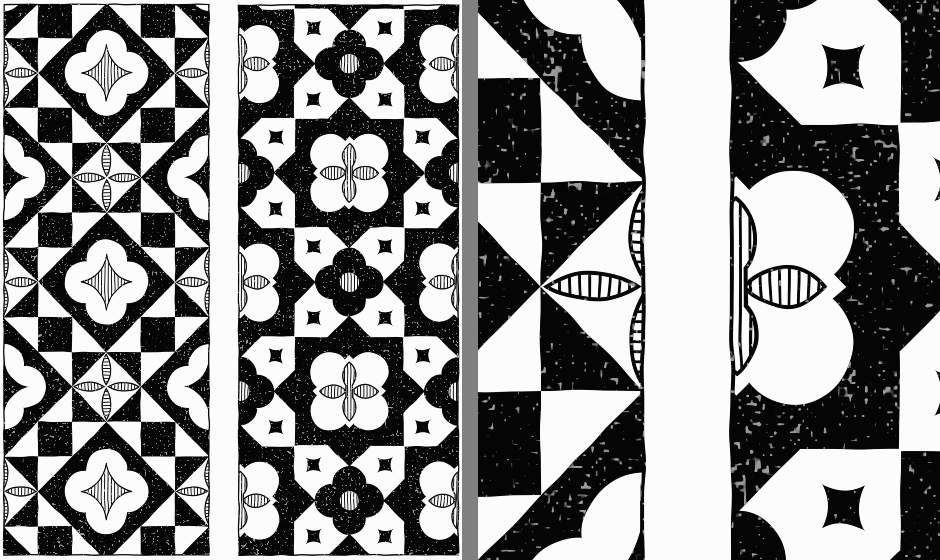
Left: the whole. Right: its middle third, enlarged.
Reproduce this pattern procedurally as a WebGL 2 fragment shader.

```glsl
#version 300 es
precision highp float;
// Two tall block-printed tile panels: diamonds with pinwheels, and flowers with rosettes.
uniform vec2 u_resolution;
out vec4 fragColor;

const float SHEET = 768.0; // design units in the canvas height
const vec3 INK = vec3(0.02), PAPER = vec3(0.99);

float hash(vec2 p) {
  vec3 h = fract(p.xyx * 0.1031);
  h += dot(h, h.yzx + 33.33);
  return fract((h.x + h.y) * h.z);
}

float noise(vec2 p) {
  vec2 i = floor(p), f = fract(p);
  f = f * f * (3.0 - 2.0 * f);
  return mix(mix(hash(i), hash(i + vec2(1, 0)), f.x),
             mix(hash(i + vec2(0, 1)), hash(i + 1.0), f.x), f.y);
}

float fill(float d, float soft) { return 1.0 - smoothstep(-soft, soft, d); }

float box(vec2 p, vec2 halfSize) {
  vec2 d = abs(p) - halfSize;
  return max(d.x, d.y);
}

float diamond(vec2 p, float r) { return (abs(p.x) + abs(p.y) - r) * 0.7071; }

// Pointed leaf lying along x
float leaf(vec2 p, float halfLength, float halfWidth) {
  float r = (halfLength * halfLength + halfWidth * halfWidth) / (2.0 * halfWidth);
  return length(vec2(p.x, abs(p.y) + r - halfWidth)) - r;
}

// Four-pointed star with hollow sides
float hollowStar(vec2 p, float r) {
  float c = r * 1.21;
  float curve = length(vec2(c - r, c)) - length(abs(p) - c);
  return max(curve, diamond(p, r));
}

// Folds the four arms of a cross onto the x axis
vec2 foldArms(vec2 p) {
  p = abs(p);
  return vec2(max(p.x, p.y), min(p.x, p.y));
}

vec2 repeat(vec2 p, float period) { return p - period * round(p / period); }

// Offset from the closest centre of a staggered lattice
vec2 staggered(vec2 p, float period) {
  vec2 a = repeat(p, period), b = repeat(p + 0.5 * period, period);
  return diamond(a, 0.0) < diamond(b, 0.0) ? a : b;
}

// Ink of an outlined shape ruled with parallel lines
float hatched(float d, float along, float spacing, float soft) {
  float rule = abs(fract(along / spacing) - 0.5) * spacing - 0.65;
  return max(fill(abs(d) - 0.9, soft), fill(d, soft) * fill(rule, soft));
}

// Both patterns return lightness: 0 is ink, 1 is paper
float diamondPattern(vec2 p, float period, float soft) {
  float u = period / 6.0;
  vec2 a = staggered(p, period);
  vec2 b = staggered(p + vec2(0.5 * period, 0.0), period);
  float ink = fill(diamond(a, 2.0 * u), soft);
  ink = max(ink, fill(box(repeat(p - 1.5 * u, 3.0 * u), vec2(0.5 * u)), soft));
  ink = max(ink, fill(box(b, vec2(u)), soft));
  // Pinwheel with four ruled leaves
  ink *= 1.0 - fill(diamond(b, u), soft);
  vec2 arm = foldArms(b);
  ink = max(ink, hatched(leaf(arm - vec2(24, 0), 21.0, 6.0), arm.x, 4.6, soft));
  // Quatrefoil, its star ruled in the middle column and solid at the sides
  vec2 lobe = foldArms(a);
  float quatrefoil = min(length(lobe - vec2(30, 0)) - 28.5, lobe.x - 26.0);
  ink *= 1.0 - fill(quatrefoil, soft);
  float star = hollowStar(a * vec2(1.1, 1.0), 38.0);
  float starInk = abs(p.x) > 2.0 * u ? fill(star, soft) : hatched(star, a.x, 4.6, soft);
  return 1.0 - max(ink, starInk);
}

float flowerPattern(vec2 p, float period, float soft) {
  vec2 a = staggered(p, period);
  vec2 b = staggered(p + vec2(0.5 * period, 0.0), period);
  vec2 arm = foldArms(a), spoke = foldArms(b);
  // Notched square with corner studs
  float light = fill(max(box(a, vec2(period * 0.252)), (arm.x - arm.y - 46.0) * 0.7071), soft);
  vec2 stud = foldArms(abs(a) - 49.0);
  light *= 1.0 - fill(stud.x - 7.5 - 0.025 * stud.y * stud.y, soft);
  // Dark flower with a ruled heart
  light *= 1.0 - fill(length(arm - vec2(24, 0)) - 23.0, soft);
  float heart = length(a) - 14.0;
  light = mix(light, 1.0 - hatched(heart, a.x, 4.4, soft), fill(heart, soft));
  // Light rosette with a ruled cross of leaves
  float rosette = min(length(abs(b) - 26.5) - 27.0, diamond(b, 50.0));
  light = max(light, fill(rosette, soft));
  float cross4 = min(leaf(spoke - vec2(22, 0), 18.0, 9.0), box(b, vec2(4.5, 12.0)));
  return light * (1.0 - hatched(cross4, b.x, 4.4, soft));
}

void main() {
  vec2 p = gl_FragCoord.xy / u_resolution.y * SHEET;
  float soft = 0.6 * SHEET / u_resolution.y;
  // Hand-cut wobble
  p += 1.4 * (vec2(noise(p * 0.07), noise(p * 0.07 + 40.0)) - 0.5);
  vec2 q = p - vec2(146, 381), r = p - vec2(479, 381);
  float leftEdge = box(q - vec2(0, 3.5), vec2(140.5, 377.5));
  float rightEdge = box(r - vec2(-1, 3), vec2(150.5, 377.0));
  float light = mix(1.0, diamondPattern(q * vec2(1.018, 1.0), 287.0, soft), fill(leftEdge, soft));
  light = mix(light, flowerPattern(r, 299.5, soft), fill(rightEdge, soft));
  light *= 1.0 - fill(abs(min(leftEdge, rightEdge)) - 0.9, soft);
  // Pale specks where the ink is thin
  float thin = 0.12 * noise(p * 0.035);
  float speck = smoothstep(0.84, 1.0, noise(p * 0.55) + thin) * 0.6;
  light = max(light, speck);
  fragColor = vec4(mix(INK, PAPER, light), 1.0);
}
```
